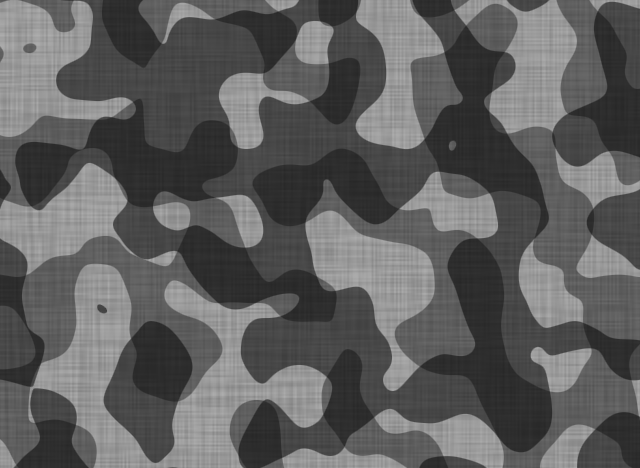
Reproduce this pattern procedurally as a Shadertoy shader.

```glsl
// Grey camouflage cloth: two independent blob masks overlap, and their four
// combinations give four tones. Each mask is thresholded sparse-convolution
// noise; fine crossed streaks on top give the woven linen look.

const vec3 LIGHT_GREY  = vec3(0.600);   // neither mask
const vec3 MID_GREY    = vec3(0.370);   // first mask only
const vec3 DEEP_GREY   = vec3(0.280);   // second mask only
const vec3 DARK_GREY   = vec3(0.177);   // both masks

const float BLOB_SCALE     = 10.5;      // noise cells per canvas height
const float DETAIL_SCALE   = 1.9;       // relative frequency of the outline wobble
const float DETAIL_AMOUNT  = 0.13;
const float MASK_THRESHOLD = 0.06;      // higher values leave more light cloth
const float KERNEL_RADIUS  = 2.0;       // in cells
const float KERNEL_DIP     = 3.5;       // negative ring that keeps blobs evenly spread

const float THREAD_COUNT   = 250.0;     // threads per canvas height
const float THREAD_LENGTH  = 13.0;      // streaks per canvas height, lengthwise
const float WEAVE_CONTRAST = 0.14;

float hash(vec2 p) {
    return fract(sin(dot(p, vec2(127.1, 311.7))) * 43758.5453);
}

// Sum of jittered smooth kernels with random signed weights
float blobNoise(vec2 p, float seed) {
    vec2 cell = floor(p);
    float sum = 0.0;
    for (int y = -2; y <= 2; y++) {
        for (int x = -2; x <= 2; x++) {
            vec2 id = cell + vec2(x, y);
            vec2 key = id + seed;
            vec2 jitter = vec2(hash(key), hash(key + 57.3));
            float weight = 2.0 * hash(key + 113.9) - 1.0;
            vec2 offset = (p - id - jitter) / KERNEL_RADIUS;
            float u = min(dot(offset, offset), 1.0);
            float falloff = 1.0 - u;
            sum += weight * falloff * falloff * falloff * (1.0 - KERNEL_DIP * u);
        }
    }
    return sum;
}

// Antialiased camouflage patch mask
float patchMask(vec2 p, float seed) {
    vec2 q = p * BLOB_SCALE;
    float field = blobNoise(q, seed)
                + DETAIL_AMOUNT * blobNoise(q * DETAIL_SCALE, seed + 31.7)
                - MASK_THRESHOLD;
    return clamp(0.5 + field / max(fwidth(field), 1e-5), 0.0, 1.0);
}

float valueNoise(vec2 p) {
    vec2 i = floor(p);
    vec2 f = fract(p);
    f = f * f * (3.0 - 2.0 * f);
    float low  = mix(hash(i), hash(i + vec2(1.0, 0.0)), f.x);
    float high = mix(hash(i + vec2(0.0, 1.0)), hash(i + vec2(1.0, 1.0)), f.x);
    return mix(low, high, f.y);
}

// Crossed horizontal and vertical streaks, centred on zero
float weave(vec2 p) {
    float weft = valueNoise(p * vec2(THREAD_LENGTH, THREAD_COUNT) + 19.0);
    float warp = valueNoise(p.yx * vec2(THREAD_LENGTH, THREAD_COUNT) + 83.0);
    return weft + warp - 1.0;
}

void mainImage(out vec4 fragColor, in vec2 fragCoord) {
    vec2 p = fragCoord / iResolution.y;

    // Overlapping patches
    float first  = patchMask(p, 11.0);
    float second = patchMask(p + 3.7, 47.0);
    vec3 color = mix(mix(LIGHT_GREY, MID_GREY, first),
                     mix(DEEP_GREY, DARK_GREY, first), second);

    // Cloth texture
    color *= 1.0 + WEAVE_CONTRAST * weave(p);

    fragColor = vec4(color, 1.0);
}
```
